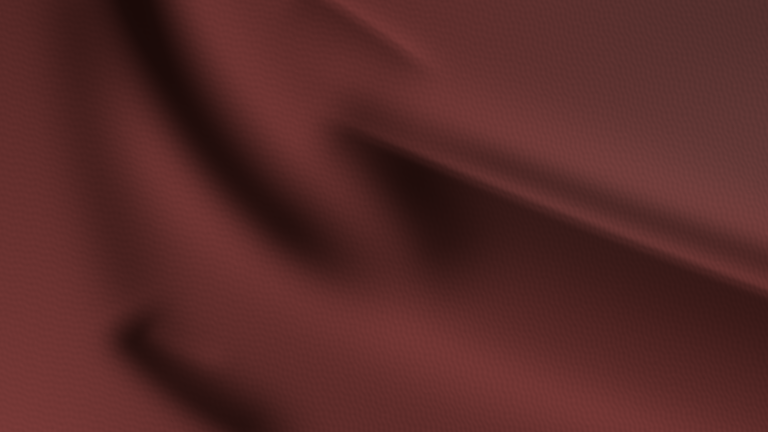
Reproduce this texture procedurally as a WebGL 1 fragment shader.

```glsl
precision highp float;
// Draped wine-red cloth seen close up, with soft folds and two sharp creases.
// Each fold is a quadratic curve with a bell-shaped tone on either side of it;
// ribs from layered sines and cellular flecks give the woven surface.

uniform vec2 u_resolution;

#define BASE_TONE 0.365
#define SHADOW_DEPTH 1.0
#define LIGHT_GAIN 1.0
#define RIB_FREQ 560.0
#define ROW_FREQ 430.0
#define WEAVE_DEPTH 0.016
#define FLECK_SCALE 75.0
#define FLECK_DEPTH 0.022
#define SHEEN 0.045

vec2 hash2(vec2 p) {
  vec2 k = vec2(dot(p, vec2(127.1, 311.7)), dot(p, vec2(269.5, 183.3)));
  return fract(sin(k) * 4375.85);
}

// Distance to the nearest scattered point, with that point's random weight.
vec2 cellular(vec2 p) {
  vec2 cell = floor(p);
  vec2 best = vec2(9.0, 0.0);
  for (int j = -1; j <= 1; j++) {
    for (int i = -1; i <= 1; i++) {
      vec2 id = cell + vec2(float(i), float(j));
      vec2 h = hash2(id);
      float d = length(id + h - p);
      if (d < best.x) best = vec2(d, hash2(id + 19.0).x);
    }
  }
  return best;
}

// Bell profile around curve a-b-c; widths are (lower-left, upper-right).
float fold(vec2 p, vec2 a, vec2 b, vec2 c, vec2 widths) {
  vec2 chord = c - a;
  float t = clamp(dot(p - a, chord) / dot(chord, chord), 0.0, 1.0);
  vec2 away, tangent;
  for (int i = 0; i < 6; i++) {
    away = p - mix(mix(a, b, t), mix(b, c, t), t);
    tangent = 2.0 * mix(b - a, c - b, t);
    t = clamp(t + dot(away, tangent) / dot(tangent, tangent), 0.0, 1.0);
  }
  away = p - mix(mix(a, b, t), mix(b, c, t), t);
  tangent = mix(b - a, c - b, t);
  float side = tangent.x * away.y - tangent.y * away.x;
  float d = length(away) / (side > 0.0 ? widths.x : widths.y);
  return exp(-d * d) * smoothstep(0.0, 0.2, t) * (1.0 - smoothstep(0.7, 1.0, t));
}

float shadows(vec2 p) {
  // deep valley and the soft valley to its left
  float s = 0.25 * fold(p, vec2(0.255, -0.30), vec2(0.336, 0.428), vec2(0.97, 0.74), vec2(0.075, 0.085));
  s += 0.11 * fold(p, vec2(0.162, -0.185), vec2(0.18, 0.428), vec2(0.405, 0.903), vec2(0.09, 0.11));
  s += 0.22 * fold(p, vec2(0.255, 0.718), vec2(0.37, 0.917), vec2(0.764, 1.088), vec2(0.055, 0.09));
  // under the long crease, its hollow, and the dip above it
  s += 0.15 * fold(p, vec2(0.671, 0.243), vec2(1.493, 0.597), vec2(2.315, 0.868), vec2(0.21, 0.012));
  s += 0.11 * fold(p, vec2(0.72, 0.25), vec2(1.0, 0.39), vec2(1.06, 0.76), vec2(0.08, 0.12));
  s += 0.075 * fold(p, vec2(0.95, 0.30), vec2(1.5, 0.51), vec2(2.3, 0.78), vec2(0.035, 0.04));
  // under the short top crease
  s += 0.08 * fold(p, vec2(0.66, -0.058), vec2(0.84, 0.042), vec2(1.04, 0.197), vec2(0.08, 0.008));
  return s;
}

float lights(vec2 p) {
  // broad ridges on both sides of the deep valley
  float l = 0.07 * fold(p, vec2(0.382, -0.185), vec2(0.539, 0.285), vec2(1.04, 0.637), vec2(0.06, 0.09));
  l += 0.085 * fold(p, vec2(0.208, 0.093), vec2(0.451, 0.824), vec2(2.315, 1.204), vec2(0.10, 0.085));
  l += 0.05 * fold(p, vec2(0.324, 0.752), vec2(0.417, 0.822), vec2(0.556, 0.845), vec2(0.03, 0.035));
  // crease edges and the pale ridge at the right
  l += 0.07 * fold(p, vec2(0.671, 0.243), vec2(1.493, 0.597), vec2(2.315, 0.868), vec2(0.010, 0.035));
  l += 0.07 * fold(p, vec2(0.625, 0.093), vec2(1.47, 0.437), vec2(2.315, 0.718), vec2(0.05, 0.10));
  l += 0.07 * fold(p, vec2(0.66, -0.058), vec2(0.84, 0.042), vec2(1.04, 0.197), vec2(0.012, 0.045));
  return l;
}

float weave(vec2 p) {
  vec2 q = p + 0.004 * sin(p.yx * vec2(23.0, 31.0) + 2.0 * sin(p * 9.0));
  float ribs = sin(RIB_FREQ * dot(q, vec2(0.95, -0.31)) + 0.8 * sin(q.y * 190.0));
  float rows = sin(ROW_FREQ * dot(q, vec2(-0.22, 0.97)) + 0.8 * sin(q.x * 170.0));
  float ribbed = smoothstep(0.7, 1.5, p.x + 0.5 * p.y);
  return mix(0.3 * ribs + 0.5 * rows, 0.75 * ribs + 0.35 * rows, ribbed);
}

void main() {
  // height units, measured down from the top edge
  vec2 p = vec2(gl_FragCoord.x, u_resolution.y - gl_FragCoord.y) / u_resolution.y;

  // large-scale light
  float tone = BASE_TONE;
  tone += (0.13 * p.y - 0.03) * exp(-p.x * p.x / 0.16);
  tone -= 0.05 * smoothstep(1.0, 1.8, p.x) * (1.0 - smoothstep(0.0, 0.35, p.y));
  tone += LIGHT_GAIN * lights(p) - SHADOW_DEPTH * shadows(p);
  tone = max(tone, 0.085 + 0.25 * max(tone, 0.0));

  // threads and small flecks, fainter in shadow
  float lit = smoothstep(0.05, 0.40, tone);
  vec2 fleck = cellular(p * FLECK_SCALE * vec2(0.8, 1.1));
  float bump = (1.0 - smoothstep(0.0, 0.45, fleck.x)) * (fleck.y - 0.5);
  tone += lit * (WEAVE_DEPTH * weave(p) + FLECK_DEPTH * bump);

  // wine-red ramp with a greyer sheen towards the right
  float green = 0.5 * tone - 0.013;
  vec3 colour = vec3(tone, green, green - 0.008);
  float sheen = smoothstep(0.7, 1.8, p.x) * (1.0 - smoothstep(0.35, 0.75, p.y));
  colour += SHEEN * sheen * lit * vec3(0.25, 1.0, 1.0);
  gl_FragColor = vec4(clamp(colour, 0.0, 1.0), 1.0);
}
```
